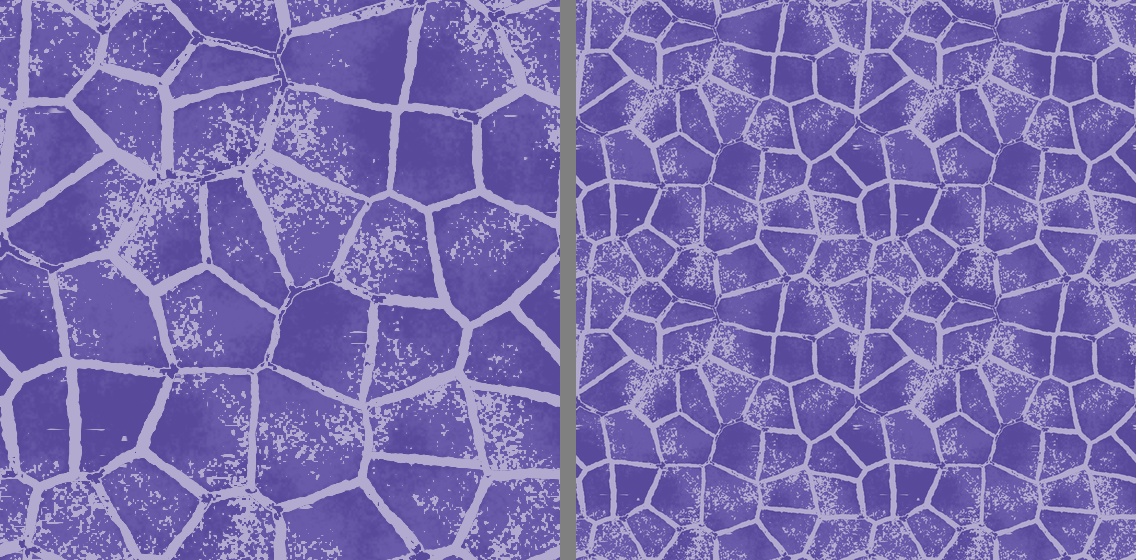
Left, the tile; right, the same tile 2 across and 2 down.
Write a WebGL 1 fragment shader that draws this texture.

```glsl
precision highp float;
uniform vec2 u_resolution;

const float STONES = 6.0;
const vec3 DARK_VIOLET = vec3(0.345, 0.285, 0.605);
const vec3 MID_VIOLET = vec3(0.415, 0.355, 0.665);
const vec3 PALE_LILAC = vec3(0.70, 0.67, 0.81);

float hash(vec2 p, float seed) {
  vec3 q = fract(p.xyx * 0.1031 + seed * 0.3719);
  q += dot(q, q.yzx + 33.33);
  return fract((q.x + q.y) * q.z);
}

// Value noise that wraps after a whole number of repeats
float noise(vec2 uv, vec2 repeats, float seed) {
  vec2 p = uv * repeats;
  vec2 i = floor(p);
  vec2 f = p - i;
  f = f * f * (3.0 - 2.0 * f);
  vec2 a = mod(i, repeats);
  vec2 b = mod(i + 1.0, repeats);
  return mix(mix(hash(a, seed), hash(vec2(b.x, a.y), seed), f.x),
             mix(hash(vec2(a.x, b.y), seed), hash(b, seed), f.x), f.y);
}

float fbm(vec2 uv, float repeats, float seed) {
  float sum = 0.0;
  float weight = 0.533;
  for (int k = 0; k < 4; k++) {
    sum += weight * noise(uv, vec2(repeats), seed + float(k));
    repeats *= 2.0;
    weight *= 0.5;
  }
  return sum;
}

vec2 stoneCentre(vec2 cell) {
  vec2 c = mod(cell, STONES);
  return cell + 0.03 + 0.94 * vec2(hash(c, 1.0), hash(c, 2.0));
}

// Wrapped cellular pattern: nearest edge, second edge, stone hash
vec3 cobbles(vec2 uv) {
  vec2 p = uv * STONES;
  vec2 base = floor(p);
  vec2 home = base;
  vec2 toHome = vec2(0.0);
  float nearest = 100.0;
  for (int y = -2; y <= 2; y++) {
    for (int x = -2; x <= 2; x++) {
      vec2 cell = base + vec2(float(x), float(y));
      vec2 r = stoneCentre(cell) - p;
      if (dot(r, r) < nearest) {
        nearest = dot(r, r);
        home = cell;
        toHome = r;
      }
    }
  }
  vec2 edges = vec2(100.0);
  for (int y = -2; y <= 2; y++) {
    for (int x = -2; x <= 2; x++) {
      vec2 r = stoneCentre(home + vec2(float(x), float(y))) - p;
      vec2 across = r - toHome;
      if (dot(across, across) > 0.00001) {
        float d = dot(0.5 * (r + toHome), normalize(across));
        edges = d < edges.x ? vec2(d, edges.x) : vec2(edges.x, min(edges.y, d));
      }
    }
  }
  return vec3(edges / STONES, hash(mod(home, STONES), 3.0));
}

void main() {
  vec2 uv = gl_FragCoord.xy / u_resolution;
  float pixel = 1.0 / u_resolution.y;

  // Stones with slightly ragged outlines
  vec2 wobble = vec2(fbm(uv, 18.0, 4.0), fbm(uv, 18.0, 9.0)) - 0.5;
  vec3 stone = cobbles(uv + 0.012 * wobble);
  float fine = noise(uv, vec2(256.0), 14.0);
  float coarse = noise(uv, vec2(120.0), 15.0);
  float halfWidth = mix(0.0055, 0.0125, noise(uv, vec2(8.0), 16.0));
  halfWidth += 0.003 * (coarse - 0.5) + 0.0015 * (fine - 0.5);
  float joint = 1.0 - smoothstep(-0.5 * pixel, 0.5 * pixel, stone.x - halfWidth);

  // Dark flaws in the joints, mostly where several meet
  float junction = 1.0 - smoothstep(0.004, 0.028, stone.y);
  float flaw = 0.8 * noise(uv, vec2(11.0), 17.0) + 0.3 * coarse + 0.2 * fine;
  flaw = smoothstep(1.0, 1.06, flaw + 0.3 * junction);
  flaw *= 1.0 - smoothstep(0.55, 0.75, stone.x / halfWidth);

  // Clustered pale specks and rare scratches
  float cluster = fbm(uv, 9.0, 20.0);
  float grain = 0.6 * fine + 0.4 * coarse;
  float density = 1.3 * cluster + 0.9 * grain + 0.16 * (stone.z - 0.5);
  float speck = smoothstep(1.36, 1.42, density);
  float scratch = smoothstep(0.86, 0.9, noise(uv, vec2(22.0, 150.0), 26.0));
  scratch *= smoothstep(0.74, 0.78, noise(uv, vec2(10.0), 27.0));

  // Mottled violet faces, darker at the rim
  float tone = 0.55 * fbm(uv, 7.0, 30.0) + 0.45 * cluster;
  tone += 0.12 * (stone.z - 0.5) + 0.1 * (fine - 0.5) + 0.12 * (coarse - 0.5);
  tone -= 0.06 * (1.0 - smoothstep(0.0, 0.012, stone.x - halfWidth));
  tone = smoothstep(0.36, 0.60, tone);
  vec3 face = mix(DARK_VIOLET, MID_VIOLET, tone);

  float pale = max(joint * (1.0 - flaw), max(speck, scratch) * (1.0 - joint));
  vec3 color = mix(face, DARK_VIOLET, joint * flaw);
  gl_FragColor = vec4(mix(color, PALE_LILAC, pale), 1.0);
}
```
